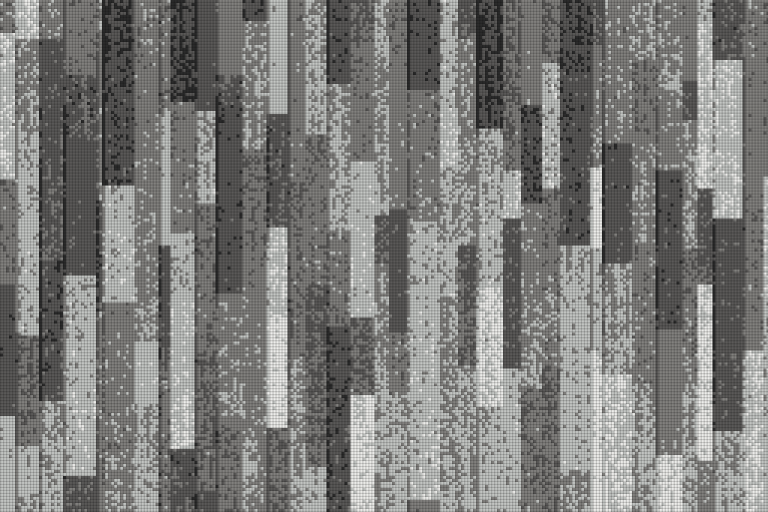
Reproduce this pattern procedurally as a Shadertoy shader.

```glsl
const float ROWS = 171.0;          // mosaic tiles over the canvas height
const float PLANK_WIDTH = 7.3;     // mean plank size in tiles
const float PLANK_LENGTH = 43.0;
const float GROUT_WIDTH = 0.4;     // fraction of a tile
const float GROUT_DEPTH = 0.15;

float hash(vec2 p) {
    return fract(sin(dot(p, vec2(127.1, 311.7))) * 43758.5453);
}

// Noise along y only: every tile column gets its own streaks
float streakNoise(vec2 tile, float len) {
    float y = tile.y / len;
    float k = floor(y);
    float t = smoothstep(0.0, 1.0, y - k);
    return mix(hash(vec2(tile.x, k)), hash(vec2(tile.x, k + 1.0)), t);
}

// Start of slot i on an axis cut into irregular lengths
float slotEdge(float i, float size, float seed) {
    return floor((i + 0.8 * (hash(vec2(i, seed)) - 0.5)) * size);
}

float slotIndex(float x, float size, float seed) {
    float i = floor(x / size);
    if (x < slotEdge(i, size, seed)) return i - 1.0;
    if (x >= slotEdge(i + 1.0, size, seed)) return i + 1.0;
    return i;
}

// Tone of a plank in palette steps, most often near the middle grey
float plankTone(vec2 plank, float height) {
    float s = 2.0 * hash(plank + 17.3) - 1.0;
    return 2.25 + s * mix(0.7, 1.5, abs(s)) + 0.6 * (0.5 - height);
}

vec3 palette(float level) {
    if (level < 0.5) return vec3(0.17, 0.17, 0.17);
    if (level < 1.5) return vec3(0.355, 0.35, 0.345);
    if (level < 2.5) return vec3(0.51, 0.505, 0.495);
    if (level < 3.5) return vec3(0.765, 0.775, 0.765);
    return vec3(0.93, 0.93, 0.92);
}

vec3 tileColor(vec2 tile) {
    // Planks: irregular columns, each cut at its own heights
    float column = slotIndex(tile.x, PLANK_WIDTH, 3.7);
    float shift = floor(PLANK_LENGTH * hash(vec2(column, 9.1)));
    float row = slotIndex(tile.y + shift, PLANK_LENGTH, column + 31.0);
    vec2 plank = vec2(column, row);
    float tone = plankTone(plank, tile.y / ROWS);

    // Wood grain: long streaks, short dashes and single specks
    float roughness = mix(0.45, 1.1, hash(plank + 5.9));
    float streak = streakNoise(tile, 16.0) - 0.5;
    float dash = streakNoise(tile + 71.0, 4.0) - 0.5;
    float speck = 2.0 * hash(tile + 0.37) - 1.0;
    tone += roughness * (0.6 * streak + 0.4 * dash + 0.3 * speck + 0.4 * speck * speck * speck);

    // Dark seam beside some columns
    float atEdge = 1.0 - step(0.5, tile.x - slotEdge(column, PLANK_WIDTH, 3.7));
    tone -= 0.8 * atEdge * step(0.6, hash(vec2(column, 23.0)));
    return palette(tone);
}

// Running length of grout lines up to x, for exact box filtering
vec2 groutSum(vec2 x) {
    return floor(x) * GROUT_WIDTH + min(fract(x), GROUT_WIDTH);
}

void mainImage(out vec4 fragColor, in vec2 fragCoord) {
    float pixel = ROWS / iResolution.y;
    vec2 p = fragCoord * pixel;

    // Average four samples to smooth the tile edges
    vec3 color = vec3(0.0);
    for (int i = 0; i < 4; i++) {
        vec2 offset = vec2(i % 2, i / 2) * 0.5 - 0.25;
        color += 0.25 * tileColor(floor(p + offset * pixel));
    }

    // Thin darker grid between the tiles
    vec2 grout = (groutSum(p + 0.5 * pixel) - groutSum(p - 0.5 * pixel)) / pixel;
    color *= 1.0 - GROUT_DEPTH * (grout.x + grout.y);
    fragColor = vec4(color, 1.0);
}
```
